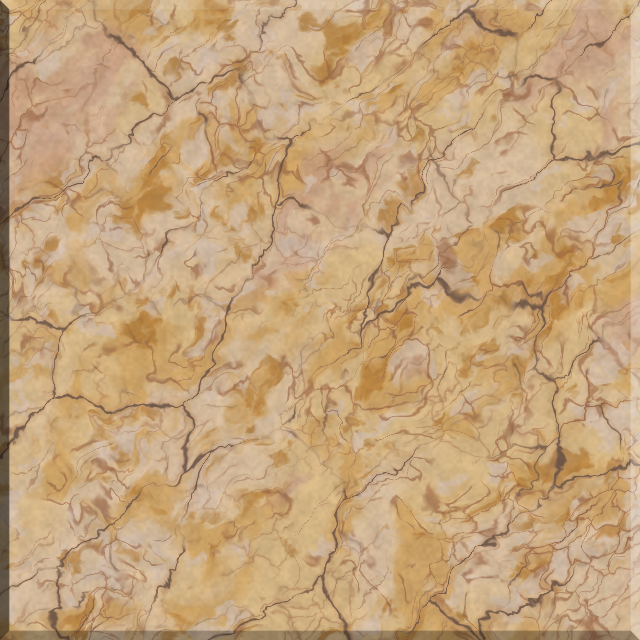
A WebGL 2 fragment shader for this texture:

```glsl
#version 300 es
precision highp float;
// Polished golden marble tile: ochre clouds, pink patches, jagged broken veins, bevelled rim.
uniform vec2 u_resolution;
out vec4 fragColor;

const vec3 GOLD = vec3(0.825, 0.705, 0.515);
const vec3 CREAM = vec3(0.825, 0.725, 0.605);
const vec3 OCHRE = vec3(0.785, 0.615, 0.37);
const vec3 RUST = vec3(0.67, 0.45, 0.18);
const vec3 PINK = vec3(0.77, 0.62, 0.53);
const vec3 MILK = vec3(0.81, 0.73, 0.67);
const vec3 TAN = vec3(0.74, 0.57, 0.41);
const vec3 VEIN_RED = vec3(0.58, 0.37, 0.25);
const vec3 VEIN_GREY = vec3(0.38, 0.30, 0.26);
const vec2 GRAIN_DIR = vec2(0.70, 0.714);    // direction the veins run in
const vec2 PINK_CENTRE = vec2(0.08, 0.82);
const float BEVEL = 0.0145;
const vec2 SHADE_LOW = vec2(-0.54, -0.28);   // left, bottom
const vec2 SHADE_HIGH = vec2(0.28, 0.12);    // right, top

vec2 hash2(vec2 p) {
    vec3 h = fract(p.xyx * vec3(0.1031, 0.1030, 0.0973));
    h += dot(h, h.yzx + 33.33);
    return fract((h.xx + h.yz) * h.zy);
}

float noise(vec2 p) {
    vec2 i = floor(p), f = fract(p);
    f = f * f * (3.0 - 2.0 * f);
    float low = mix(hash2(i).x, hash2(i + vec2(1, 0)).x, f.x);
    float high = mix(hash2(i + vec2(0, 1)).x, hash2(i + 1.0).x, f.x);
    return mix(low, high, f.y);
}

float fbm(vec2 p) {
    float sum = 0.0, amp = 0.533;
    for (int i = 0; i < 4; i++) {
        sum += amp * noise(p);
        p = mat2(1.6, 1.2, -1.2, 1.6) * p + 7.3;
        amp *= 0.5;
    }
    return sum;
}

vec2 warp(vec2 p, float frequency, float amount) {
    return p + amount * (vec2(fbm(p * frequency), fbm(p * frequency + 41.7)) - 0.5);
}

// Distance to the nearest border between scattered cells
float crackDistance(vec2 p) {
    vec2 cell = floor(p), f = fract(p), nearest = vec2(8.0);
    for (int k = 0; k < 9; k++) {
        vec2 g = vec2(k % 3, k / 3) - 1.0;
        vec2 r = g + hash2(cell + g) - f;
        if (dot(r, r) < dot(nearest, nearest)) nearest = r;
    }
    float d = 8.0;
    for (int k = 0; k < 25; k++) {
        vec2 g = vec2(k % 5, k / 5) - 2.0;
        vec2 r = g + hash2(cell + g) - f, gap = r - nearest;
        if (dot(gap, gap) > 1e-5) d = min(d, dot(0.5 * (r + nearest), normalize(gap)));
    }
    return d;
}

float line(float d, float halfWidth) {
    return 1.0 - smoothstep(0.2 * halfWidth, halfWidth + 0.6 / u_resolution.y, d);
}

float crack(vec2 p, vec2 scale, float seed) {
    return crackDistance(p * scale + seed) / scale.y;
}

// Patchy presence along a vein
float breaks(vec2 p, float frequency, float threshold) {
    return smoothstep(threshold - 0.06, threshold + 0.08, fbm(p * frequency + threshold * 90.0));
}

void main() {
    vec2 uv = gl_FragCoord.xy / u_resolution;
    vec2 q = vec2(dot(uv, GRAIN_DIR), dot(uv, vec2(-GRAIN_DIR.y, GRAIN_DIR.x))) + 3.0;
    vec2 w = warp(warp(q, 6.0, 0.08), 24.0, 0.042);
    vec2 jagged = warp(w, 55.0, 0.014);

    // Bands where veins and stains gather
    float band = smoothstep(0.42, 0.62, fbm(q * vec2(1.8, 6.0) + 5.0));
    float clump = breaks(w, 11.0, 0.54) * mix(0.45, 1.0, band);

    // Clouded ground
    vec3 color = mix(GOLD, CREAM, smoothstep(0.42, 0.64, fbm(w * vec2(4.0, 6.0) + 11.0)));
    float stain = fbm(jagged * vec2(12.0, 18.0) + 31.0) + 0.10 * band;
    color = mix(color, OCHRE, 0.85 * smoothstep(0.50, 0.70, stain));
    float spot = fbm(jagged * vec2(24.0, 36.0) + 83.0) + 0.11 * band;
    color = mix(color, RUST, 0.65 * smoothstep(0.64, 0.82, spot));

    // Pink patches and pale milky flecks
    vec2 offset = uv - PINK_CENTRE;
    float along = dot(offset, GRAIN_DIR);
    float across = dot(offset, vec2(-GRAIN_DIR.y, GRAIN_DIR.x));
    float patchEdge = length(vec2(along / 0.20, across / 0.10)) + 2.0 * (fbm(w * 8.0) - 0.5);
    float pink = 1.0 - smoothstep(0.55, 1.15, patchEdge);
    pink = max(pink, smoothstep(0.62, 0.74, fbm(w * vec2(3.5, 8.0) + 51.0)));
    vec3 pinkTone = mix(PINK, CREAM, smoothstep(0.38, 0.62, fbm(w * vec2(10.0, 26.0))));
    color = mix(color, pinkTone, 0.8 * pink);
    float fleck = fbm(jagged * vec2(22.0, 34.0) + 97.0) + 0.06 * band;
    color = mix(color, MILK, 0.7 * smoothstep(0.64, 0.75, fleck));

    // Hairlines, red network and small curls
    float hair = line(crack(jagged, vec2(5.0, 17.0), 9.0), 0.0007) * breaks(q, 13.0, 0.50);
    color = mix(color, VEIN_RED, 0.42 * hair);
    float fine = crack(jagged, vec2(21.0, 31.0), 37.0);
    color = mix(color, TAN, 0.40 * clump * (1.0 - smoothstep(0.0, 0.005, fine)));
    color = mix(color, VEIN_RED, 0.62 * clump * line(fine, 0.0008));
    float curl = abs(noise(jagged * 42.0 + 13.0) - 0.5) / 60.0;
    color = mix(color, VEIN_RED, 0.60 * breaks(q, 16.0, 0.57) * line(curl, 0.0009));

    // Main veins with tan halos
    float medium = crack(jagged, vec2(5.5, 12.0), 71.0);
    float mediumMask = breaks(q, 14.0, 0.48) * mix(0.35, 1.0, band);
    color = mix(color, TAN, 0.45 * mediumMask * (1.0 - smoothstep(0.0, 0.007, medium)));
    vec3 mediumTone = mix(VEIN_RED, VEIN_GREY, breaks(q, 18.0, 0.52));
    color = mix(color, mediumTone, 0.75 * mediumMask * line(medium, 0.0011));
    float major = crack(jagged, vec2(2.6, 6.2), 19.0);
    float majorMask = mix(0.2, 1.0, breaks(q, 9.0, 0.46));
    color = mix(color, TAN, 0.5 * majorMask * (1.0 - smoothstep(0.0, 0.008, major)));
    float majorWidth = mix(0.0008, 0.0020, breaks(q, 26.0, 0.51));
    color = mix(color, VEIN_GREY, 0.8 * majorMask * line(major, majorWidth));

    // Fine mottling
    color *= 1.0 + 0.13 * (fbm(uv * 50.0) - 0.5) + 0.06 * (noise(uv * 190.0) - 0.5);

    // Mitred bevel
    float px = 1.0 / u_resolution.y;
    vec2 rim = min(uv, 1.0 - uv);
    vec2 side = mix(SHADE_LOW, SHADE_HIGH, step(0.5, uv));
    float shade = mix(side.y, side.x, smoothstep(-px, px, rim.y - rim.x));
    shade *= 1.0 - smoothstep(BEVEL - px, BEVEL + px, min(rim.x, rim.y));
    color = mix(color * (1.0 + min(shade, 0.0)), vec3(1.0), max(shade, 0.0));
    fragColor = vec4(color, 1.0);
}
```
